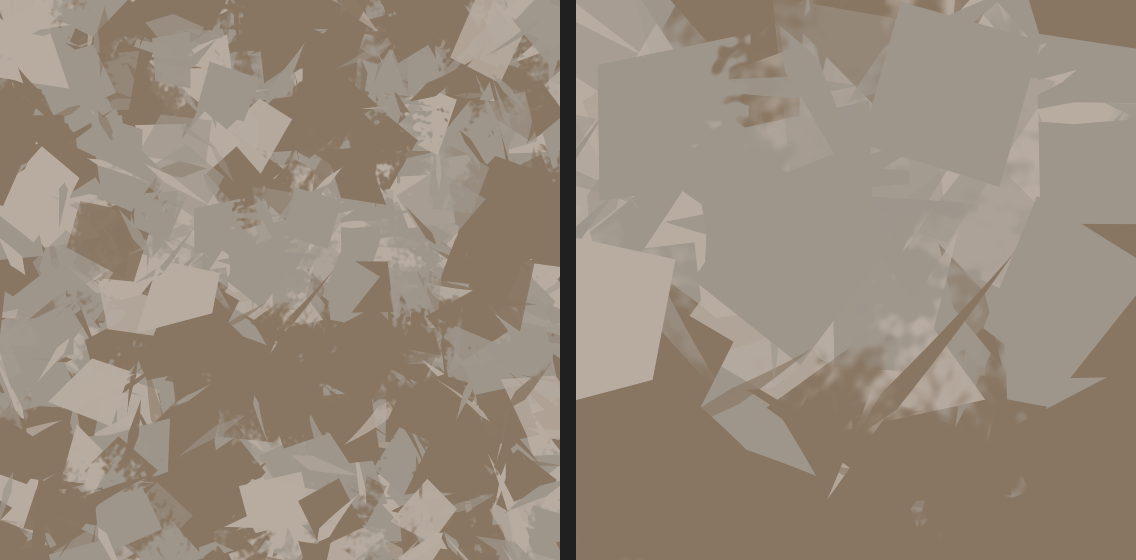
Left, the full canvas; right, a detail of the centre.
Write a Shadertoy shader that draws this pattern.

```glsl
// Camouflage of overlapping brush dabs: angular patches and thin spikes in
// three earthy tones. Layers of jittered grids are painted back to front,
// each dab hard-edged but fading along its stroke through dry-brush noise.

const vec3 BROWN = vec3(0.535, 0.463, 0.385);
const vec3 GREY  = vec3(0.620, 0.587, 0.547);
const vec3 LIGHT = vec3(0.722, 0.676, 0.632);

const int   LAYERS        = 16;     // even layers: patches, odd layers: spikes
const float PATCH_CELL    = 0.135;  // grid pitch in canvas heights
const float SPIKE_CELL    = 0.130;
const float PRESENCE      = 0.82;   // chance that a cell holds a dab
const float BROWN_BIAS    = 0.52;   // mean chance of a brown dab
const float CLUSTERING    = 1.35;   // how strongly browns gather
const float CLUSTER_FREQ  = 5.0;
const float LIGHT_CHANCE  = 0.42;   // light share of the remaining dabs
const float GRAIN_FREQ    = 110.0;
const vec2  BRISTLE_FREQ  = vec2(18.0, 85.0);
const float TAU           = 6.28319;

vec3 hash3(ivec3 cell) {
    uvec3 v = uvec3(cell) * 1664525u + 1013904223u;
    v += v.yzx * v.zxy;
    v ^= v >> 16u;
    v += v.yzx * v.zxy;
    return vec3(v >> 8u) / exp2(24.0);
}

mat2 rotation(float a) {
    float c = cos(a), s = sin(a);
    return mat2(c, s, -s, c);
}

float cornerSlope(vec2 i, vec2 f, vec2 corner) {
    float a = TAU * hash3(ivec3(ivec2(i + corner), 977)).x;
    return dot(vec2(cos(a), sin(a)), f - corner);
}

float gradientNoise(vec2 p) {
    vec2 i = floor(p), f = p - i;
    vec2 u = f * f * f * (f * (f * 6.0 - 15.0) + 10.0);
    return mix(mix(cornerSlope(i, f, vec2(0, 0)), cornerSlope(i, f, vec2(1, 0)), u.x),
               mix(cornerSlope(i, f, vec2(0, 1)), cornerSlope(i, f, vec2(1, 1)), u.x), u.y);
}

// Irregular four-sided patch: four tilted half-planes.
float patchDistance(vec2 p, vec3 ra, vec3 rb) {
    vec4 tilt = (vec4(ra, rb.x) - 0.5) * 0.6;
    vec4 reach = mix(vec4(0.24), vec4(0.47), vec4(rb.zy, ra.yx));
    float d = -1.0;
    for (int k = 0; k < 4; k++) {
        float a = TAU * 0.25 * float(k) + tilt[k];
        d = max(d, dot(p, vec2(cos(a), sin(a))) - reach[k]);
    }
    return d;
}

// Slightly bent sliver, widest at a random point between two sharp tips.
float spikeDistance(vec2 p, vec3 r) {
    float halfLength = mix(0.32, 0.68, r.x);
    float width = mix(0.04, 0.14, r.y * r.y);
    float widest = halfLength * (r.z * 1.5 - 0.75);
    p.y += (r.y - 0.5) * 0.3 * p.x * p.x;
    float taper = min((p.x + halfLength) / (halfLength + widest),
                      (halfLength - p.x) / (halfLength - widest));
    return abs(p.y) - width * taper;
}

// Paint coverage along the stroke: solid at one end, broken or misty at the other.
float brushCoverage(vec2 p, vec2 canvasPos, float cell, vec3 r, bool spike) {
    float ramp = p.x + 0.5;
    float start = mix(-0.75, spike ? 0.15 : 0.40, r.x);
    float softness = mix(0.12, 0.65, r.y);
    float bristle = gradientNoise(p * cell * BRISTLE_FREQ + r.xy * 60.0);
    float blotch = gradientNoise(canvasPos * 32.0 + r.yz * 50.0);
    float grain = gradientNoise(canvasPos * GRAIN_FREQ + r.zx * 40.0);
    float rough = 0.40 * bristle + 0.40 * blotch + 0.32 * grain;
    return smoothstep(start, start + softness, ramp + rough);
}

vec3 paintLayer(vec3 paint, vec2 uv, int layer, float pixel) {
    bool spike = layer % 2 == 1;
    float cell = (spike ? SPIKE_CELL : PATCH_CELL) * mix(1.15, 0.85, fract(float(layer) * 0.382));
    mat2 turn = rotation(float(layer) * 1.3);
    vec2 offset = hash3(ivec3(layer, 5, 71)).xy * 9.0;
    vec2 g = turn * uv / cell + offset;
    ivec2 home = ivec2(floor(g));

    for (int j = -1; j <= 1; j++)
    for (int i = -1; i <= 1; i++) {
        ivec2 id = home + ivec2(i, j);
        vec3 place = hash3(ivec3(id, layer));
        vec3 form = hash3(ivec3(id, layer + 100));
        vec3 look = hash3(ivec3(id, layer + 200));
        if (look.z > PRESENCE) continue;

        vec2 centre = vec2(id) + 0.15 + 0.7 * place.xy;
        vec2 p = rotation(TAU * place.z) * (g - centre);
        float d = spike ? spikeDistance(p, form) : patchDistance(p, form, look);
        float edge = pixel / cell;
        float mask = 1.0 - smoothstep(-edge, edge, d);
        if (mask <= 0.0) continue;

        // Tone follows a broad noise field sampled at the dab centre.
        vec3 tone = hash3(ivec3(id, layer + 300));
        vec2 centreUv = transpose(turn) * (centre - offset) * cell;
        float field = gradientNoise(centreUv * CLUSTER_FREQ + 13.7);
        bool brown = tone.x < clamp(BROWN_BIAS + CLUSTERING * field, 0.06, 0.96);
        vec3 colour = brown ? BROWN : (tone.y < LIGHT_CHANCE ? LIGHT : GREY);
        float thinnest = brown ? (spike ? 0.55 : 0.9) : 0.45;
        float opacity = min(1.0, mix(thinnest, 1.5, tone.z));
        vec3 brush = hash3(ivec3(id, layer + 400));
        paint = mix(paint, colour, mask * opacity * brushCoverage(p, uv, cell, brush, spike));
    }
    return paint;
}

void mainImage(out vec4 fragColor, in vec2 fragCoord) {
    vec2 uv = fragCoord / iResolution.y;
    float pixel = 0.6 / iResolution.y;
    vec3 paint = GREY;
    for (int layer = 0; layer < LAYERS; layer++)
        paint = paintLayer(paint, uv, layer, pixel);
    fragColor = vec4(paint, 1.0);
}
```
